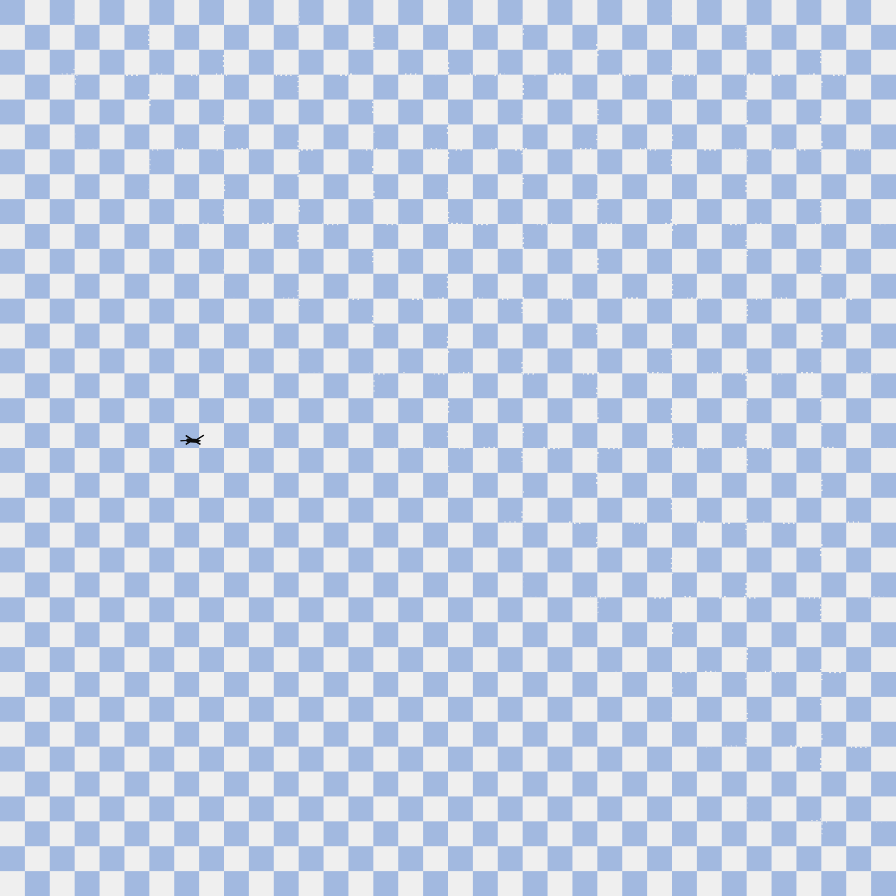
Write a Shadertoy shader that draws this pattern.

```glsl
// Pale blue and off-white checkerboard, 36 by 36 squares, with nibbled seams and one dark fleck.

// Square wave with smoothed edges: +1 on even cells, -1 on odd cells.
vec2 squareWave(vec2 g, vec2 px) {
    vec2 edge = 0.5 - abs(mod(g + 0.5, 2.0) - 1.0);
    return clamp(2.0 * edge / px, -1.0, 1.0);
}

// Small pale bites along every third grid line, gathered in clusters.
float seamWear(vec2 g, vec2 uv, vec2 px) {
    vec2 line = mod(round(g / 3.0), 12.0);
    vec2 dist = abs(mod(g + 1.5, 3.0) - 1.5);
    vec2 along = 6.2831853 * uv.yx;
    vec2 cluster = sin(along * 13.0 + line * 2.4) + sin(along * 29.0 - line * 1.7);
    vec2 bites = smoothstep(0.2, 0.8, sin(along * 180.0 + line))
               * smoothstep(0.5, 0.8, cluster);
    vec2 wear = bites * (1.0 - smoothstep(0.05 - 0.5 * px, 0.05 + 0.5 * px, dist))
              * step(0.5, line);

    // Wear lies above the falling diagonal and dies out at the tile border.
    vec2 border = smoothstep(0.0, 0.05, min(uv, 1.0 - uv));
    float region = smoothstep(0.9, 1.05, uv.x + uv.y) * border.x * border.y;
    return max(wear.x, wear.y) * region;
}

float segment(vec2 p, vec2 a, vec2 b) {
    vec2 ab = b - a;
    return length(p - a - ab * clamp(dot(p - a, ab) / dot(ab, ab), 0.0, 1.0));
}

// Lumpy body with thin limbs, in units of a thousandth of the canvas.
float fleck(vec2 p) {
    float d = segment(p, vec2(-5.0, -0.5), vec2(5.0, -1.0)) - 2.2;
    d = min(d, segment(p, vec2(-13.0, -1.0), vec2(-4.0, -0.5)) - 0.7);
    d = min(d, segment(p, vec2(4.0, 0.0), vec2(12.0, 5.0)) - 0.8);
    for (float i = -1.0; i < 2.0; i += 2.0) {
        d = min(d, segment(p, vec2(0.0), vec2(-7.0, 4.5 * i)) - 0.9);
        d = min(d, segment(p, vec2(1.0, -0.5), vec2(8.0, -4.5 * max(i, 0.2))) - 0.9);
    }
    return d;
}

void mainImage(out vec4 fragColor, in vec2 fragCoord) {
    vec2 uv = fragCoord / iResolution.xy;
    vec2 g = uv * 36.0;
    vec2 px = 36.0 / iResolution.xy;

    // Checkerboard with its worn seams
    vec2 wave = squareWave(g, px);
    float pale = max(0.5 + 0.5 * wave.x * wave.y, seamWear(g, uv, px));
    vec3 color = mix(vec3(0.635, 0.725, 0.88), vec3(0.937), pale);

    // Dark fleck
    float soft = 500.0 / iResolution.y;
    float d = fleck((uv - vec2(0.215, 0.509)) * 1000.0);
    color = mix(color, vec3(0.05), 1.0 - smoothstep(-soft, soft, d));

    fragColor = vec4(color, 1.0);
}
```
